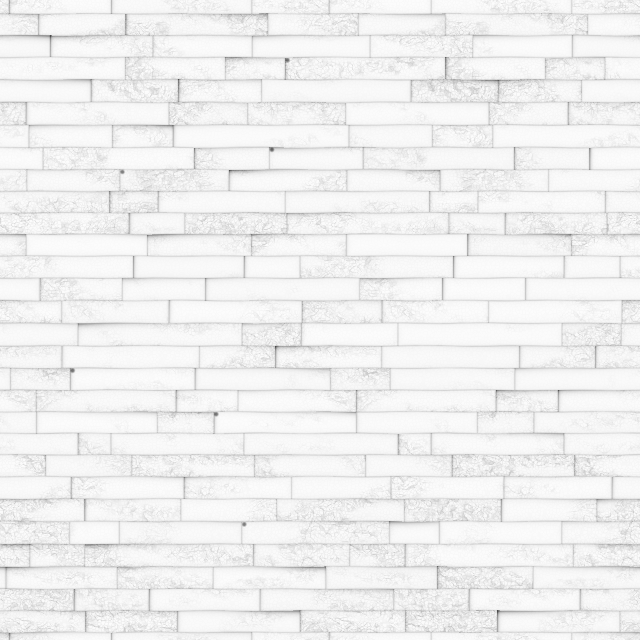
This texture map is drawn by a Shadertoy shader. Its source:

```glsl
const float ROWS = 29.0;
const float REPEATS = 2.0;         // layout periods across the canvas
const float STONES = 3.0;          // stones per row in one period
const float ROW_SHIFT = 0.64;
const float JOINT_JITTER = 0.8;
const float JOINT_WIDTH = 0.0011;
const float SHADOW_WIDTH = 0.0034;
const float COARSE_SCALE = 52.0;
const float GRAIN_SCALE = 170.0;
const float VEIN_INK = 0.13;
const float GRAIN_INK = 0.055;
const vec3 STONE_COLOR = vec3(0.99);
const vec3 INK_COLOR = vec3(0.22);
const float TAU = 6.2831853;

float hash(vec2 p) {
    vec3 q = fract(p.xyx * 0.1031);
    q += dot(q, q.yzx + 33.33);
    return fract((q.x + q.y) * q.z);
}

// Distances to the nearest and second nearest feature point
vec2 cellular(vec2 p) {
    vec2 cell = floor(p), nearest = vec2(9.0);
    for (int j = -1; j <= 1; j++)
    for (int i = -1; i <= 1; i++) {
        vec2 c = cell + vec2(i, j);
        float d = length(c + vec2(hash(c), hash(c + 57.3)) - p);
        nearest = d < nearest.x ? vec2(d, nearest.x) : vec2(nearest.x, min(nearest.y, d));
    }
    return nearest;
}

float layeredSines(vec2 p) {
    float sum = 0.0, amplitude = 0.5;
    for (int i = 0; i < 4; i++) {
        sum += amplitude * sin(p.x + 1.7 * sin(p.y)) * cos(0.8 * p.y + float(i));
        p = mat2(1.5, 1.1, -1.1, 1.5) * p + 2.3;
        amplitude *= 0.55;
    }
    return sum;
}

float jointPosition(float column, float row) {
    return column + JOINT_JITTER * (hash(vec2(mod(column, STONES) + 3.0, row + 11.0)) - 0.5);
}

// Thin line that never falls below a pixel in width
float softLine(float d, float width, float pixel) {
    float w = max(width, 0.8 * pixel);
    return exp(-d * d / (w * w)) * width / w;
}

// One-sided shadow with a smoothed leading edge
float castShadow(float d, float width, float pixel) {
    return smoothstep(-0.5 * pixel, 0.7 * pixel, d) * exp(-d / width);
}

// Curled mineral veins and fine grain
float stoneInk(vec2 p, float roughness) {
    vec2 q = p * vec2(0.72, 1.0) * COARSE_SCALE;
    q += 0.55 * vec2(layeredSines(q * 1.7), layeredSines(q.yx * 1.9 + 4.0));
    vec2 coarse = cellular(q);
    float height = coarse.x + 0.35 * layeredSines(q * 2.6);
    float contour = 1.0 - smoothstep(0.02, 0.2, abs(fract(height * 1.8) - 0.5));
    float crease = 1.0 - smoothstep(0.0, 0.22, coarse.y - coarse.x);
    float patches = smoothstep(-0.15, 0.45, layeredSines(p * vec2(24.0, 42.0)) + roughness - 0.5);
    float veins = (0.7 * contour + 0.45 * crease) * patches;
    vec2 grain = cellular(p * GRAIN_SCALE + 0.6 * q);
    float speckle = 1.0 - smoothstep(0.0, 0.45, grain.y - grain.x);
    return VEIN_INK * veins * (0.35 + roughness)
         + GRAIN_INK * speckle * (0.35 + 0.65 * patches) * (0.4 + roughness);
}

void mainImage(out vec4 fragColor, in vec2 fragCoord) {
    vec2 uv = fragCoord / iResolution.xy;
    float pixel = 1.0 / iResolution.y;

    // Rows with slightly uneven heights
    float wobble = 0.0005 * sin(TAU * (7.0 * uv.x + 9.0 * uv.y)) + 0.0015 * sin(TAU * 3.0 * uv.y);
    float y = (uv.y + wobble) * ROWS + ROW_SHIFT;
    float row = mod(floor(y), ROWS);
    float below = fract(y) / ROWS;
    float above = (1.0 - fract(y)) / ROWS;

    // Stones of random length
    float columns = REPEATS * STONES;
    float x = uv.x * columns + STONES * hash(vec2(row, 5.0));
    float column = floor(x);
    if (x < jointPosition(column, row)) column -= 1.0;
    else if (x >= jointPosition(column + 1.0, row)) column += 1.0;
    float left = (x - jointPosition(column, row)) / columns;
    float right = (jointPosition(column + 1.0, row) - x) / columns;
    vec2 kind = vec2(mod(column, STONES), row);
    vec2 stone = vec2(mod(column, columns), row);

    // Surface, alike in each period but worn differently
    float roughness = mix(hash(kind + 21.0), hash(stone + 71.0), 0.35);
    vec2 local = vec2(left, below) + 3.0 * vec2(hash(kind + 31.0), hash(kind + 41.0));
    float ink = stoneInk(local, roughness) + 0.012 * hash(stone + 13.0);

    // Faint joints all round, broken by wear
    float wear = 0.5 + 0.5 * layeredSines(vec2(uv.x * 40.0, row * 2.7));
    float edge = min(above, below);
    float side = min(left, right);
    ink += (0.06 + 0.16 * wear) * softLine(edge, JOINT_WIDTH, pixel);
    ink += 0.15 * softLine(side, JOINT_WIDTH, pixel);
    ink += 0.04 * exp(-min(edge, side) / (1.5 * SHADOW_WIDTH));

    // Deep shadows under some upper edges and beside some ends
    float topDepth = pow(hash(stone + 83.0), 3.0);
    float fade = mix(exp(-left * 14.0), exp(-right * 14.0), step(0.5, hash(stone + 7.0)));
    ink += 0.75 * topDepth * fade * castShadow(above, SHADOW_WIDTH, pixel);
    float sideDepth = pow(hash(stone + 97.0), 2.5);
    float taper = 0.55 + 0.45 * exp(-above * 90.0);
    ink += 0.85 * sideDepth * taper * castShadow(left, 0.55 * SHADOW_WIDTH, pixel);

    // Rare dark pits at the upper corners
    float pit = length(vec2(left - 0.004, above - 0.004));
    ink += 0.6 * step(0.95, hash(stone + 19.0)) * (1.0 - smoothstep(0.001, 0.005, pit));

    fragColor = vec4(mix(STONE_COLOR, INK_COLOR, clamp(ink, 0.0, 0.9)), 1.0);
}
```
